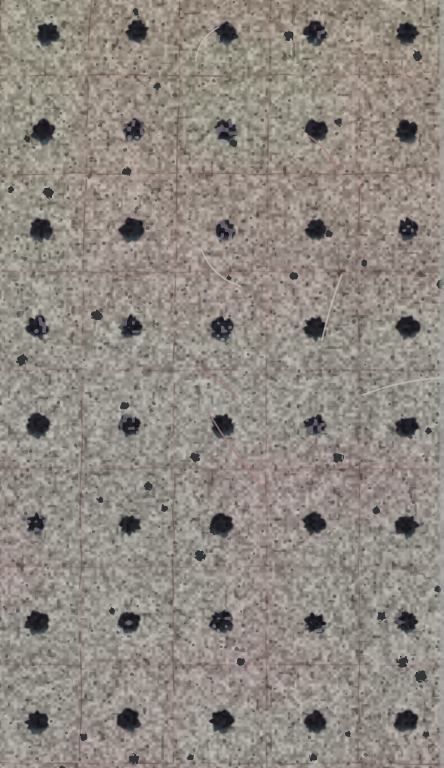
Write a WebGL 2 fragment shader that draws this texture.

```glsl
#version 300 es
precision highp float;
// Grainy foam slab with a five by eight grid of ragged holes, thin grooves, pits and stray fibres.
uniform vec2 u_resolution;
out vec4 outColor;

const vec3 FOAM = vec3(0.595, 0.583, 0.558);
const vec3 SHADOW = vec3(0.25, 0.26, 0.27);
const vec3 HOLE_DARK = vec3(0.12, 0.12, 0.145);
const vec3 GROOVE = vec3(0.33, 0.29, 0.28);
const vec3 PALE_FIBRE = vec3(0.77, 0.74, 0.71);
const vec3 PINK_FIBRE = vec3(0.64, 0.49, 0.49);

float hash(vec2 p) {
  vec3 q = fract(vec3(p.xyx) * 0.1031);
  q += dot(q, q.yzx + 33.33);
  return fract((q.x + q.y) * q.z);
}

vec2 hash2(vec2 p) {
  return vec2(hash(p + 17.3), hash(p + 61.7));
}

float noise(vec2 p) {
  vec2 i = floor(p), f = fract(p);
  f = f * f * (3.0 - 2.0 * f);
  return mix(mix(hash(i), hash(i + vec2(1, 0)), f.x),
             mix(hash(i + vec2(0, 1)), hash(i + 1.0), f.x), f.y);
}

float cover(float dist, float blur) {
  return 1.0 - smoothstep(-blur, blur, dist);
}

// Scattered round pits: one candidate in each square, kept with the given chance
float pits(vec2 p, float scale, float chance, float radius, float blur) {
  float mask = 0.0;
  vec2 base = floor(p * scale);
  for (int k = 0; k < 9; k++) {
    vec2 id = base + vec2(k % 3 - 1, k / 3 - 1);
    vec2 center = (id + hash2(id + scale)) / scale;
    float size = radius * mix(0.5, 1.0, hash(id + 5.1));
    float wobble = (noise(p * 420.0) - 0.5) * size * 0.7;
    float kept = step(hash(id + 9.4), chance);
    mask = max(mask, kept * cover(length(p - center) + wobble - size, blur));
  }
  return mask;
}

// Broken groove; dist is measured across it, along runs with it
float groove(float dist, float along, float lineId, float blur) {
  float gaps = smoothstep(0.25, 0.7, noise(vec2(along * 75.0, lineId * 7.3)));
  float strength = mix(0.25, 0.8, hash(vec2(lineId, 3.7)));
  float drift = (noise(vec2(along * 30.0, lineId)) - 0.5) * 0.003;
  return cover(abs(dist + drift) - 0.0009, blur) * gaps * strength;
}

// Thin bowed strand from a to b
float strand(vec2 p, vec2 a, vec2 b, float bow, float width, float blur) {
  vec2 ab = b - a;
  float t = clamp(dot(p - a, ab) / dot(ab, ab), 0.0, 1.0);
  vec2 normal = normalize(vec2(-ab.y, ab.x));
  vec2 onCurve = a + ab * t + normal * bow * t * (1.0 - t);
  return cover(length(p - onCurve) - width, blur);
}

vec3 foam(vec2 p) {
  float grain = noise(p * 250.0) * 0.6 + noise(p * 135.0 + 8.0) * 0.4 - 0.5;
  float patches = noise(p * 9.0 + 2.0) - 0.5;
  float pink = smoothstep(0.45, 0.85, noise(p * vec2(6.0, 8.0) + 31.0));
  vec3 color = FOAM + grain * 0.36 + patches * 0.035;
  color += vec3(0.012, -0.018, -0.006) * pink;
  color += vec3(0.008, 0.004, -0.028) * smoothstep(0.4, 1.0, p.y);
  float specks = smoothstep(0.76, 0.92, noise(p * 170.0 + 50.0));
  return color - specks * 0.13;
}

void main() {
  vec2 p = gl_FragCoord.xy / u_resolution.y;
  float blur = 0.8 / u_resolution.y;

  // Slightly tapered grid: holes sit on whole numbers
  float taper = p.y * p.y * p.y;
  vec2 pitch = vec2(0.1208 - 0.004 * taper, 0.128);
  vec2 grid = (p - vec2(0.047 + 0.0155 * taper, 0.061)) / pitch;
  vec2 id = round(grid);
  vec2 local = (grid - id) * pitch + (hash2(id + 40.0) - 0.5) * 0.003;

  vec3 color = foam(p);

  // Grooved cell borders with a faint stained margin
  vec2 border = grid - vec2(0.48, 0.57);
  vec2 lineId = round(border);
  vec2 across = (border - lineId) * pitch;
  float lines = max(groove(across.x, p.y, lineId.x + 20.0, blur),
                    groove(across.y, p.x, lineId.y + 50.0, blur));
  float margin = exp(-min(abs(across.x), abs(across.y)) * 170.0);
  color -= vec3(0.025, 0.045, 0.04) * margin;
  color = mix(color, GROOVE, lines * 0.75);

  // Small and large pits
  color = mix(color, SHADOW + 0.06, pits(p, 62.0, 0.26, 0.0025, blur) * 0.8);
  color = mix(color, SHADOW * 0.8, pits(p, 17.0, 0.22, 0.0068, blur));

  // Ragged holes, lit on the lower wall, some with fluff inside
  float dist = length(local);
  vec2 rim = local / max(dist, 0.0001);
  float radius = mix(0.0125, 0.0148, hash(id + 3.0));
  radius += (noise(rim * 3.2 + id * 13.0) - 0.5) * 0.006;
  float wall = (1.0 - smoothstep(-0.014, 0.0, local.y)) * smoothstep(0.005, 0.014, dist);
  float fluff = smoothstep(0.55, 0.8, noise(p * 190.0 + 4.0)) * step(0.6, hash(id + 21.0));
  vec3 inside = mix(HOLE_DARK, SHADOW + vec3(0.0, 0.04, 0.05), wall);
  inside += fluff * vec3(0.27, 0.25, 0.27) + (noise(p * 240.0) - 0.5) * 0.1;
  color *= 1.0 - 0.22 * cover(dist - radius - 0.001, 0.003);
  color = mix(color, inside, cover(dist - radius, blur + 0.001));

  // Stray fibres, mostly over the upper part
  for (int k = 0; k < 7; k++) {
    vec2 seed = vec2(k, 2 * k + 5);
    vec2 start = vec2(0.2, 0.33) + hash2(seed) * vec2(0.3, 0.6);
    float angle = hash(seed + 8.0) * 6.2832;
    vec2 end = start + vec2(cos(angle), sin(angle)) * mix(0.03, 0.13, hash(seed + 2.0));
    float mask = strand(p, start, end, (hash(seed + 4.0) - 0.5) * 0.07, 0.0011, blur);
    color = mix(color, k % 2 == 0 ? PALE_FIBRE : PINK_FIBRE, mask * 0.8);
  }

  // Pale strip along the right edge
  color = mix(color, vec3(0.66, 0.66, 0.65), smoothstep(0.570, 0.575, p.x) * 0.6);
  outColor = vec4(clamp(color, 0.0, 1.0), 1.0);
}
```
